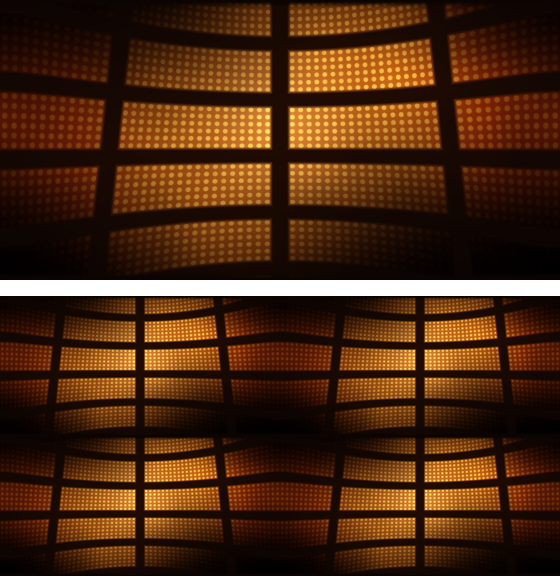
Top: one tile. Bottom: repeated 2 by 2.
A Shadertoy shader for this background:

```glsl
// A curved wall of amber lamp panels split by dark bars, lit from the middle.
// Canvas coordinates are bent into panel cells; each cell holds a grid of dots.
// Mirrored, rounded curves join left to right; a dark bar joins top to bottom.

const float TAU = 6.2831853;
const float ASPECT = 2.0;
const float BAR_HALF = 0.0145;    // upright bars, in canvas widths
const float GAP = 0.117;          // level bars, in row heights
const float DOT_ROWS = 6.0;

const vec3 BAR_COLOR   = vec3(0.045, 0.016, 0.008);
const vec3 BLEED       = vec3(0.075, 0.026, 0.006);
const vec3 INNER_PANEL = vec3(0.72, 0.36, 0.07);
const vec3 OUTER_PANEL = vec3(0.70, 0.20, 0.03);
const vec3 INNER_DOT   = vec3(0.98, 0.74, 0.27);
const vec3 OUTER_DOT   = vec3(0.93, 0.52, 0.11);
const vec3 HOT_CORE    = vec3(0.12, 0.15, 0.13);

float hash(vec2 p) {
    vec3 q = fract(p.xyx * vec3(0.1031, 0.1030, 0.0973));
    q += dot(q, q.yzx + 33.33);
    return fract((q.x + q.y) * q.z);
}

// Value noise that wraps after a whole number of cells.
float tiledNoise(vec2 uv, vec2 cells) {
    vec2 p = uv * cells;
    vec2 i = floor(p);
    vec2 f = fract(p);
    f = f * f * (3.0 - 2.0 * f);
    vec2 a = mod(i, cells);
    vec2 b = mod(i + 1.0, cells);
    return mix(mix(hash(a), hash(vec2(b.x, a.y)), f.x),
               mix(hash(vec2(a.x, b.y)), hash(b), f.x), f.y);
}

// Parabola from the middle (0) to the sides (1), levelled off at the sides.
float sideCurve(float offset) {
    float q = 2.0 * offset;
    return (q * q - pow(q, 12.0) / 6.0) * 1.2;
}

// Lamp strength: widest at mid height, tilted toward two opposite corners.
float wallLight(vec2 uv, float bend) {
    float dy = uv.y - 0.57;
    float glow = exp(-0.6 * bend - dy * dy * (3.0 + 9.0 * bend));
    return glow * (1.0 - 1.2 * sin(TAU * uv.x) * (uv.y - 0.5));
}

float dotMask(vec2 cell) {
    return 1.0 - smoothstep(0.20, 0.43, length((fract(cell) - 0.5) * vec2(1.08, 1.0)));
}

void mainImage(out vec4 fragColor, in vec2 fragCoord) {
    vec2 uv = fragCoord / iResolution.xy;
    float offset = abs(uv.x - 0.5);
    float side = sign(uv.x - 0.5);
    float bend = sideCurve(offset);

    // Rows spread apart toward the sides.
    float rowHeight = 0.2005 + 0.078 * bend;
    float row = (uv.y - 0.443 + 0.013 * bend) / rowHeight;
    float rowPart = fract(row);

    // Leaning bars part the inner panels from the one across the side edge.
    float barX = mix(0.329, 0.277, uv.y);
    float outer = step(barX, offset);
    float start = mix(0.0, barX, outer) + BAR_HALF;
    float end = mix(barX, 1.0 - barX, outer) - BAR_HALF;
    float columns = mix(18.0, 22.0, outer);
    vec2 local = vec2((offset - start) / (end - start),
                      (rowPart - GAP) / (1.0 - 2.0 * GAP));
    vec2 cell = local * vec2(columns, DOT_ROWS);

    // Soft panel border and the dark bar over the top and bottom edges.
    float borderX = min(offset - start, end - offset) * ASPECT;
    float borderY = (min(rowPart, 1.0 - rowPart) - GAP) * rowHeight;
    float panel = smoothstep(-0.005, 0.011, min(borderX, borderY));
    float frame = smoothstep(0.004, 0.030, min(uv.y, 1.0 - uv.y));

    // Uneven lamps: per panel, per dot and in soft patches.
    vec2 panelId = vec2(floor(row) + 7.0, outer * 5.0 + side * (1.0 - outer) + 2.0);
    vec2 dotId = floor(cell) + panelId * 31.0 + vec2(side * 17.0 + 40.0, 0.0);
    float patches = tiledNoise(uv, vec2(14.0, 7.0));
    float light = wallLight(uv, bend);
    light *= 0.92 + 0.10 * hash(panelId) + 0.14 * (patches - 0.5);
    float dotLevel = dotMask(cell) * (0.82 + 0.18 * hash(dotId));

    // Redder toward the sides and as the light falls.
    float redness = smoothstep(0.15, 0.75, bend);
    vec3 panelColor = mix(INNER_PANEL, OUTER_PANEL, redness);
    vec3 dotColor = mix(INNER_DOT, OUTER_DOT, redness);
    vec3 falloff = pow(vec3(max(light, 0.0)), vec3(1.25, 1.5, 1.7));
    vec3 lit = mix(panelColor, dotColor, dotLevel) * falloff;

    vec2 fromCore = (uv - vec2(0.5, 0.56)) * vec2(ASPECT, 1.0);
    lit += HOT_CORE * exp(-18.0 * dot(fromCore, fromCore));

    vec3 color = mix(BAR_COLOR + BLEED * light * frame, lit, panel * frame);
    fragColor = vec4(color, 1.0);
}
```
